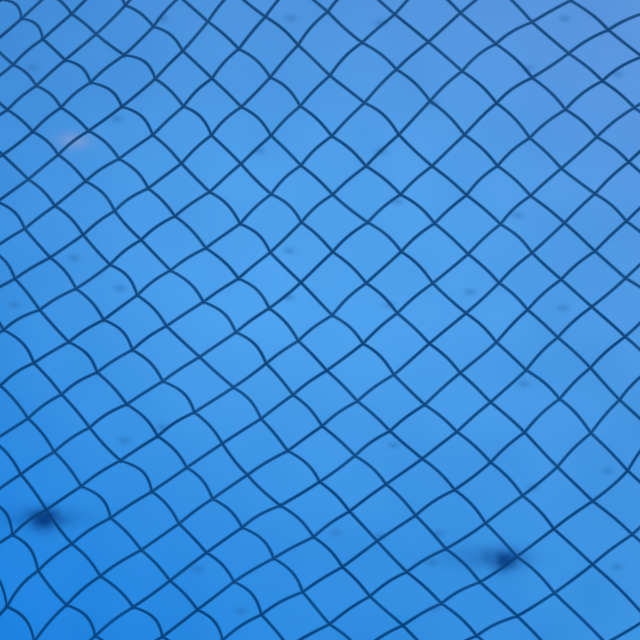
Give the GLSL for this pattern, as a Shadertoy shader.

```glsl
// Draws a slack, knotted diamond net over hazy blue water with blurred dark shapes.

const float PI = 3.14159265;
const float STRAND_HALF_WIDTH = 0.0022;
const float KNOT_RADIUS = 0.0037;
const float SOFTNESS = 0.0021;

float hash(vec2 cell) {
    vec3 q = fract(cell.xyx * vec3(0.1031, 0.1030, 0.0973));
    q += dot(q, q.yzx + 33.33);
    return fract((q.x + q.y) * q.z);
}

float valueNoise(vec2 p) {
    vec2 i = floor(p), f = fract(p);
    f = f * f * (3.0 - 2.0 * f);
    return mix(mix(hash(i), hash(i + vec2(1, 0)), f.x),
               mix(hash(i + vec2(0, 1)), hash(i + vec2(1, 1)), f.x), f.y);
}

// Net coordinates: x counts knots down-right, y counts knots down-left.
vec2 netCoord(vec2 p) {
    vec2 c = (p - 0.5) * vec2(2.4, -2.4);
    float s = c.x, t = c.y, tt = t * t;
    vec2 base  = vec2(-0.02, 0.36) + vec2(4.865, 4.40) * t + vec2(0.345, -0.13) * tt;
    vec2 slope = vec2(3.875, -4.375) - vec2(0.4925, 0.035) * t + vec2(-0.0175, 0.135) * tt;
    vec2 bend  = vec2(0.255, 0.245) + vec2(0.0725, -0.02) * t - vec2(0.7125, 0.14) * tt;
    vec2 drift = vec2(valueNoise(p * 8.0), valueNoise(p * 8.0 + 37.0)) - 0.5;
    return base + slope * s + bend * s * s + 0.2 * drift;
}

// Bow of one strand segment; zero at both of its knots.
float segmentBow(float along, float strand, float amount) {
    float variation = hash(vec2(floor(along), strand) + 51.0);
    return amount * (variation - 0.15) * sin(PI * fract(along));
}

float softFill(float dist, float radius, float softness) {
    return 1.0 - smoothstep(radius - softness, radius + softness, dist);
}

// Coverage of strands and knots; the local Jacobian turns net units into canvas units.
float netCoverage(vec2 p, float softness) {
    const float STEP = 0.001;
    vec2 n = netCoord(p);
    vec2 dx = (netCoord(p + vec2(STEP, 0)) - n) / STEP;
    vec2 dy = (netCoord(p + vec2(0, STEP)) - n) / STEP;
    vec2 nearest = floor(n + 0.5);
    vec2 offset = n - nearest;

    float slack = mix(0.22, 0.07, smoothstep(0.0, 0.8, p.x));
    vec2 bowed = offset + vec2(segmentBow(n.y, nearest.x + 90.0, 0.06),
                               segmentBow(n.x, nearest.y, slack));
    vec2 gradientLength = vec2(length(vec2(dx.x, dy.x)), length(vec2(dx.y, dy.y)));
    vec2 strandDist = abs(bowed) / gradientLength;
    float knotDist = length(inverse(mat2(dx, dy)) * offset);

    float strands = softFill(min(strandDist.x, strandDist.y), STRAND_HALF_WIDTH, softness);
    return max(strands, softFill(knotDist, KNOT_RADIUS, softness));
}

float blurredSpot(vec2 p, vec2 center, vec2 size) {
    vec2 d = (p - center) / size;
    return exp(-dot(d, d));
}

// Water: corner gradient with a brighter haze around the middle.
vec3 waterColor(vec2 p) {
    vec3 lower = mix(vec3(0.11, 0.51, 0.88), vec3(0.23, 0.57, 0.88), p.x);
    vec3 upper = mix(vec3(0.25, 0.54, 0.84), vec3(0.36, 0.58, 0.86), p.x);
    vec3 water = mix(lower, upper, smoothstep(0.0, 1.0, p.y));
    float haze = blurredSpot(p, vec2(0.5, 0.57), vec2(0.5, 0.38));
    water = mix(water, vec3(0.33, 0.66, 0.95), 0.8 * haze);
    return water + 0.018 * (valueNoise(p * 14.0) - 0.5);
}

// Dark drifting shape: a solid core inside a wide, faint streak.
float driftingShape(vec2 p, vec2 center, float streakShift) {
    float ragged = 0.7 + 0.6 * valueNoise(p * 70.0);
    float core = blurredSpot(p, center, vec2(0.024, 0.017));
    float streak = blurredSpot(p, center + vec2(streakShift, 0.004), vec2(0.062, 0.016));
    return min(1.0, (0.65 * core + 0.28 * streak) * ragged);
}

// Sparse faint specks, one at most per grid cell.
float specks(vec2 p, float count) {
    vec2 grid = p * count, cell = floor(grid);
    vec2 center = 0.25 + 0.5 * vec2(hash(cell + 7.0), hash(cell + 19.0));
    float present = step(0.86, hash(cell + 3.0));
    return present * blurredSpot(fract(grid), center, vec2(0.13, 0.08));
}

void mainImage(out vec4 fragColor, in vec2 fragCoord) {
    vec2 p = fragCoord / iResolution.xy;
    float softness = max(SOFTNESS, 0.7 / iResolution.y);

    vec3 color = waterColor(p);
    color = mix(color, vec3(0.16, 0.40, 0.65), 0.35 * specks(p, 14.0));
    color = mix(color, vec3(0.59, 0.62, 0.82), 0.6 * blurredSpot(p, vec2(0.115, 0.78), vec2(0.025, 0.013)));

    float shapes = max(driftingShape(p, vec2(0.07, 0.187), -0.005),
                       driftingShape(p, vec2(0.787, 0.125), -0.025));
    color = mix(color, vec3(0.04, 0.25, 0.52), shapes);

    // Strands fade slightly into the haze, unevenly along their length.
    float wear = 0.84 + 0.14 * valueNoise(p * 22.0);
    vec3 cord = mix(vec3(0.02, 0.24, 0.46), vec3(0.07, 0.25, 0.44), p.y);
    color = mix(color, cord, wear * netCoverage(p, softness));

    fragColor = vec4(color, 1.0);
}
```
